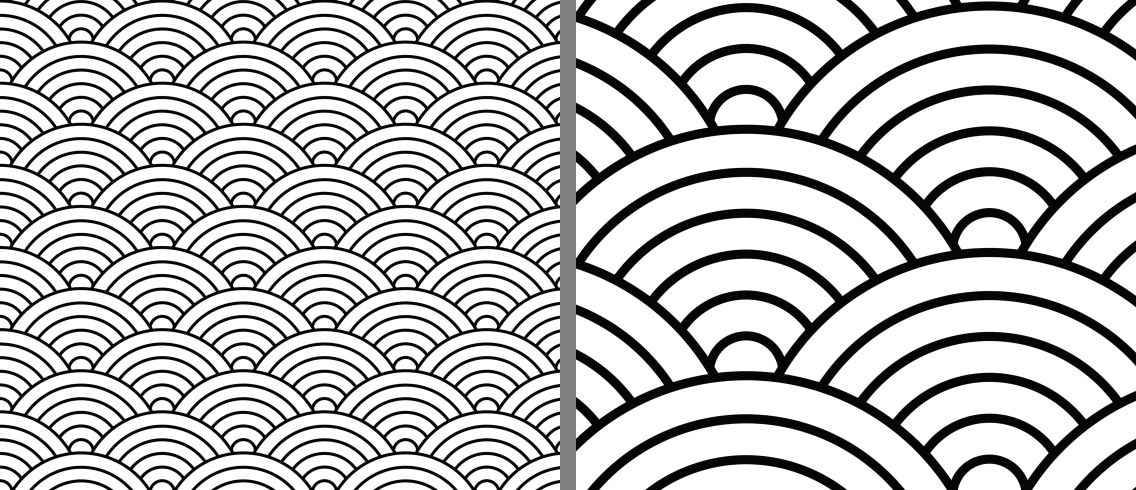
Left, the full canvas; right, a detail of the centre.
Write a WebGL 1 fragment shader that draws this pattern.

```glsl
precision highp float;

uniform vec2 u_resolution;

const float HALF_STROKE = 0.0187;

// Distance to the nearest ring of a scale of radius 1; the rim is solid outward
float ringDistance(float r) {
  float ring = clamp(floor((0.823 - r) / 0.168 + 0.5), 0.0, 4.0);
  float inner = abs(r - (0.823 - 0.168 * ring));
  return min(inner, max(1.0 - r, 0.0));
}

// Soft fill of the region where the signed distance is negative
float fill(float signedDistance, float blur) {
  return smoothstep(0.5 * blur, -0.5 * blur, signedDistance);
}

void main() {
  // One unit is the radius of a scale
  float unitsPerPixel = 6.04 / u_resolution.y;
  vec2 p = gl_FragCoord.xy * unitsPerPixel;
  float blur = 1.4 * unitsPerPixel;

  const float rowStep = 0.5064;
  const float firstRow = 0.470;
  float frontRow = ceil((p.y - firstRow - 1.0 - HALF_STROKE - blur) / rowStep);

  // Paint overlapping rows from back to front
  float ink = 0.0;
  for (int i = 0; i < 4; i++) {
    float row = frontRow + 3.0 - float(i);
    vec2 local = vec2(mod(p.x - mod(row, 2.0), 2.0) - 1.0,
                      p.y - firstRow - row * rowStep);
    float r = length(local);
    float line = fill(ringDistance(r) - HALF_STROKE, blur);
    float cover = fill(r - 1.0 - HALF_STROKE, blur);
    ink = mix(ink, line, cover);
  }

  gl_FragColor = vec4(mix(vec3(1.0), vec3(0.02), ink), 1.0);
}
```
